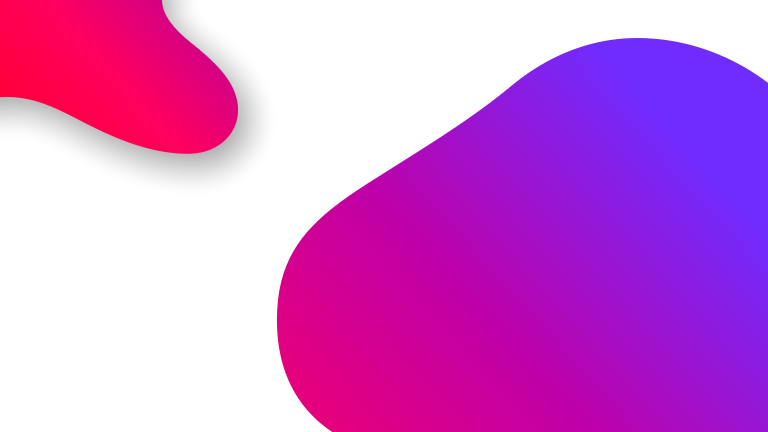
A Shadertoy shader for this background:

```glsl
const int CURVES = 6;
const int POINTS = 3 * CURVES;
const int STEPS = 20;

// Closed outlines of joined cubic curves, in canvas heights
const vec2 LARGE_BLOB[POINTS] = vec2[POINTS](
    vec2(0.769, 0.0),    vec2(0.685, 0.056),  vec2(0.641, 0.144),
    vec2(0.641, 0.259),  vec2(0.641, 0.421),  vec2(0.722, 0.495),
    vec2(0.868, 0.586),  vec2(0.968, 0.650),  vec2(1.083, 0.718),
    vec2(1.181, 0.799),  vec2(1.269, 0.873),  vec2(1.370, 0.912),
    vec2(1.475, 0.912),  vec2(1.583, 0.912),  vec2(1.690, 0.875),
    vec2(1.778, 0.808),  vec2(3.009, -0.157), vec2(1.620, -0.620));
const vec2 SMALL_BLOB[POINTS] = vec2[POINTS](
    vec2(0.0, 0.775),    vec2(0.074, 0.780),  vec2(0.130, 0.750),
    vec2(0.197, 0.715),  vec2(0.264, 0.681),  vec2(0.347, 0.644),
    vec2(0.435, 0.644),  vec2(0.505, 0.644),  vec2(0.551, 0.690),
    vec2(0.551, 0.745),  vec2(0.551, 0.806),  vec2(0.502, 0.852),
    vec2(0.451, 0.894),  vec2(0.407, 0.928),  vec2(0.375, 0.963),
    vec2(0.375, 1.0),    vec2(0.375, 1.694),  vec2(-0.926, 0.734));

const vec3 PAPER = vec3(1.0);
const vec3 RED = vec3(1.0, 0.0, 0.22);
const vec3 PINK = vec3(1.0, 0.0, 0.37);
const vec3 ROSE = vec3(0.82, 0.0, 0.53);
const vec3 MAGENTA = vec3(0.75, 0.0, 0.66);
const vec3 BLUE = vec3(0.44, 0.17, 1.0);

const vec2 GRADIENT_AXIS = vec2(0.74, 0.67);
const vec3 LARGE_STOPS = vec3(0.277, 1.010, 1.619);
const vec3 SMALL_STOPS = vec3(0.508, 0.751, 0.959);

const vec2 SHADOW_OFFSET = vec2(0.014, -0.023);
const float SHADOW_BLUR = 0.08;
const float SHADOW_STRENGTH = 0.4;

vec2 cubicBezier(vec2 a, vec2 b, vec2 c, vec2 d, float t) {
    float s = 1.0 - t;
    return s * s * s * a + 3.0 * s * t * (s * b + t * c) + t * t * t * d;
}

// Signed distance to a closed outline, negative inside
float blobDistance(vec2 p, vec2 outline[POINTS]) {
    float nearest = 1e5;
    float side = 1.0;
    vec2 a = outline[0];
    for (int i = 0; i < CURVES; i++) {
        int k = 3 * i;
        for (int j = 1; j <= STEPS; j++) {
            vec2 b = cubicBezier(outline[k], outline[k + 1], outline[k + 2],
                                 outline[(k + 3) % POINTS], float(j) / float(STEPS));
            vec2 edge = b - a;
            vec2 w = p - a;
            vec2 gap = w - edge * clamp(dot(w, edge) / dot(edge, edge), 0.0, 1.0);
            nearest = min(nearest, dot(gap, gap));
            // Each crossing of a ray to the right flips the side
            if ((a.y > p.y) != (b.y > p.y) && w.x < edge.x * w.y / edge.y) side = -side;
            a = b;
        }
    }
    return side * sqrt(nearest);
}

vec3 threeStopGradient(float q, vec3 stops, vec3 low, vec3 middle, vec3 high) {
    float lower = clamp((q - stops.x) / (stops.y - stops.x), 0.0, 1.0);
    float upper = clamp((q - stops.y) / (stops.z - stops.y), 0.0, 1.0);
    return mix(mix(low, middle, lower), high, upper);
}

float coverage(float dist) {
    return clamp(0.5 - dist * iResolution.y, 0.0, 1.0);
}

void mainImage(out vec4 fragColor, in vec2 fragCoord) {
    vec2 p = fragCoord / iResolution.y;
    float q = dot(p, GRADIENT_AXIS);

    // Soft shadow on the paper
    float shadowDist = blobDistance(p - SHADOW_OFFSET, SMALL_BLOB);
    float shadow = 1.0 - smoothstep(-SHADOW_BLUR, SHADOW_BLUR, shadowDist);
    vec3 color = PAPER * (1.0 - SHADOW_STRENGTH * shadow);

    // Gradient blobs
    vec3 largeColor = threeStopGradient(q, LARGE_STOPS, PINK, MAGENTA, BLUE);
    vec3 smallColor = threeStopGradient(q, SMALL_STOPS, RED, PINK, ROSE);
    color = mix(color, largeColor, coverage(blobDistance(p, LARGE_BLOB)));
    color = mix(color, smallColor, coverage(blobDistance(p, SMALL_BLOB)));

    fragColor = vec4(color, 1.0);
}
```
